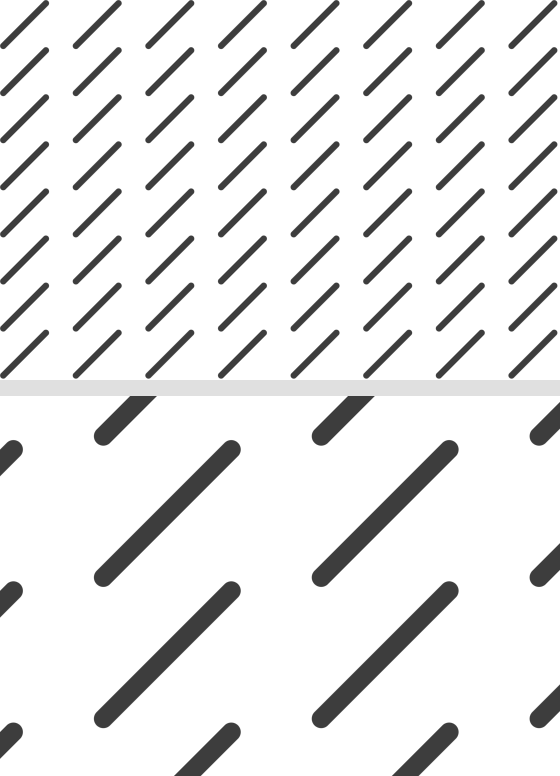
Top, the full canvas; bottom, a detail of the centre.
A Shadertoy shader for this pattern:

```glsl
float segmentDistance(vec2 p, vec2 a, vec2 b) {
    vec2 ab = b - a;
    return length(p - a - ab * clamp(dot(p - a, ab) / dot(ab, ab), 0.0, 1.0));
}

void mainImage(out vec4 fragColor, in vec2 fragCoord) {
    vec2 uv = fragCoord / iResolution.y;
    vec2 pitch = vec2(0.1911, 0.1239);

    // Position relative to the centre of the lower left stroke
    vec2 p = uv - vec2(0.0647, 0.0680);
    vec2 cell = round(p / pitch);

    // Strokes are taller than their row, so neighbouring rows count too
    float d = 1.0;
    for (int i = -1; i <= 1; i++) {
        vec2 id = clamp(cell + vec2(0.0, float(i)), 0.0, 7.0);
        d = min(d, segmentDistance(p - id * pitch, vec2(-0.0561), vec2(0.0561)));
    }

    // Round-capped dark stroke on white
    float pixel = 1.0 / iResolution.y;
    float ink = 1.0 - smoothstep(-0.7 * pixel, 0.7 * pixel, d - 0.0083);
    fragColor = vec4(mix(vec3(1.0), vec3(0.24), ink), 1.0);
}
```
